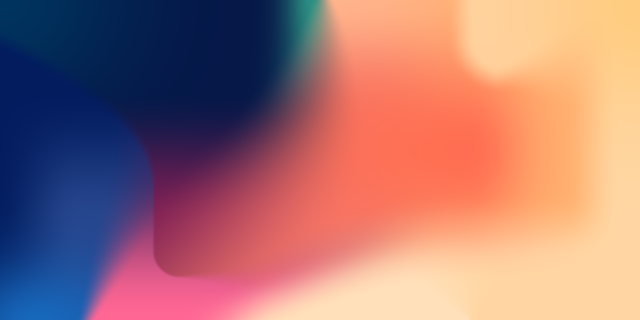
Give the GLSL for this background, as a Shadertoy shader.

```glsl
// Soft abstract gradient: navy and blue folds melting into pink, coral and cream.
#define NAVY   vec3(0.02, 0.09, 0.28)
#define BLUE   vec3(0.15, 0.27, 0.55)
#define AZURE  vec3(0.09, 0.41, 0.74)
#define TEAL   vec3(0.17, 0.56, 0.51)
#define MAROON vec3(0.49, 0.12, 0.33)
#define PINK   vec3(1.00, 0.40, 0.58)
#define CORAL  vec3(1.00, 0.43, 0.32)
#define PEACH  vec3(1.00, 0.71, 0.55)
#define ORANGE vec3(1.00, 0.70, 0.44)
#define CREAM  vec3(1.00, 0.84, 0.64)

// Smooth 0..1 ramp centred on zero.
float ramp(float d, float halfWidth) {
    return smoothstep(-halfWidth, halfWidth, d);
}

float glow(vec2 offset, vec2 radius) {
    vec2 q = offset / radius;
    return exp(-dot(q, q));
}

// Signed distance to a quarter plane with a rounded corner, negative inside.
float cornerDistance(vec2 p, float radius) {
    vec2 q = radius - p;
    return min(max(q.x, q.y), 0.0) + length(max(q, 0.0)) - radius;
}

float roundBox(vec2 p, vec2 size, float radius) {
    vec2 q = abs(p) - size + radius;
    return min(max(q.x, q.y), 0.0) + length(max(q, 0.0)) - radius;
}

// Cream, orange and coral light on the right.
vec3 warmLight(vec2 p) {
    vec3 cream = mix(CREAM, vec3(1.0, 0.80, 0.50), glow(p - vec2(2.0, 1.0), vec2(0.3, 0.35)));
    vec3 left = mix(vec3(0.96, 0.47, 0.42), PEACH, smoothstep(0.62, 1.0, p.y));
    vec3 body = mix(left, ORANGE, smoothstep(1.1, 1.6, p.x));

    vec2 fromCore = p - vec2(1.46, 0.53);
    float reach = fromCore.x < 0.0 ? 0.55 : 0.19;
    body = mix(body, CORAL, glow(fromCore, vec2(reach, 0.27)));

    // The orange lobe ends in cream, and a pale fold dips in from above.
    float lobe = roundBox(p - vec2(0.85, 0.63), vec2(1.0, 0.6), 0.28);
    vec3 color = mix(body, cream, ramp(lobe, 0.09));
    vec2 foldPoint = p - vec2(1.44, 0.75 + 0.22 * max(p.x - 1.55, 0.0));
    float fold = cornerDistance(foldPoint, 0.13);
    float foldSoftness = 0.045 + 0.12 * smoothstep(1.55, 1.85, p.x);
    return mix(color, cream, 0.9 * ramp(-fold, foldSoftness));
}

// Navy shadow that warms to maroon, with a teal rim along its upper edge.
vec3 darkShadow(vec2 p, float edge) {
    vec3 navy = mix(NAVY, vec3(0.0, 0.20, 0.37), glow(p - vec2(0.0, 1.0), vec2(0.4, 0.35)));
    vec3 color = mix(MAROON, navy, smoothstep(0.30, 0.72, p.y));
    float rim = glow(vec2(edge + 0.03, 0.0), vec2(0.09, 1.0));
    return mix(color, TEAL, rim * smoothstep(0.58, 1.0, p.y));
}

// Blue veil on the far left, turning to magenta and pink.
vec3 blueVeil(vec2 p) {
    vec3 deep = vec3(0.01, 0.11, 0.37);
    float band = smoothstep(-0.02, 0.25, p.x) * (1.0 - smoothstep(0.30, 0.72, p.y));
    vec3 blue = mix(deep, BLUE, band);
    blue = mix(blue, AZURE, glow(p - vec2(0.12, -0.02), vec2(0.28, 0.2)));
    vec3 magenta = mix(PINK, vec3(0.30, 0.14, 0.36), smoothstep(0.0, 0.5, p.y));
    return mix(blue, magenta, ramp(p.x - 0.27 - 0.42 * p.y, 0.03 + 0.25 * p.y));
}

// Lower sheet: pink ridge fading right to peach and down to cream.
vec3 lowerSheet(vec2 p, float ridge) {
    vec3 color = mix(blueVeil(p), PEACH, smoothstep(0.7, 1.4, p.x));
    color = mix(color, CREAM, smoothstep(1.4, 1.9, p.x));
    float crease = ramp(p.x - 1.47 + 0.5 * p.y, 0.008 + 1.2 * p.y);
    vec3 pale = mix(vec3(1.0, 0.88, 0.73), CREAM, crease);
    float below = 1.0 - smoothstep(-0.17, 0.02, p.y - ridge);
    return mix(color, pale, below * smoothstep(0.55, 0.85, p.x));
}

void mainImage(out vec4 fragColor, in vec2 fragCoord) {
    vec2 p = fragCoord / iResolution.y;
    p.x *= 2.0 * iResolution.y / iResolution.x;

    // Upper sheet: a diagonal edge that blurs as it falls.
    float drop = 1.0 - p.y;
    float edge = p.x - 1.01 + 0.6 * drop * drop;
    float light = ramp(edge, 0.035 + 0.5 * drop);
    vec3 upper = mix(darkShadow(p, edge), warmLight(p), light);

    // The upper sheet overlaps the lower one along a bent, rounded border.
    float ridge = 0.28 * smoothstep(0.3, 1.4, p.x);
    float bend = max(p.y - 0.42, 0.0);
    float side = 0.48 - 2.3 * bend * bend;
    float base = max(0.135, ridge + 0.01);
    float border = cornerDistance(p - vec2(side, base), 0.08);
    float softness = 0.006 + 0.10 * smoothstep(0.53, 1.0, p.x) + 0.15 * bend;
    vec3 color = mix(lowerSheet(p, ridge), upper, ramp(-border, softness));

    fragColor = vec4(color, 1.0);
}
```
